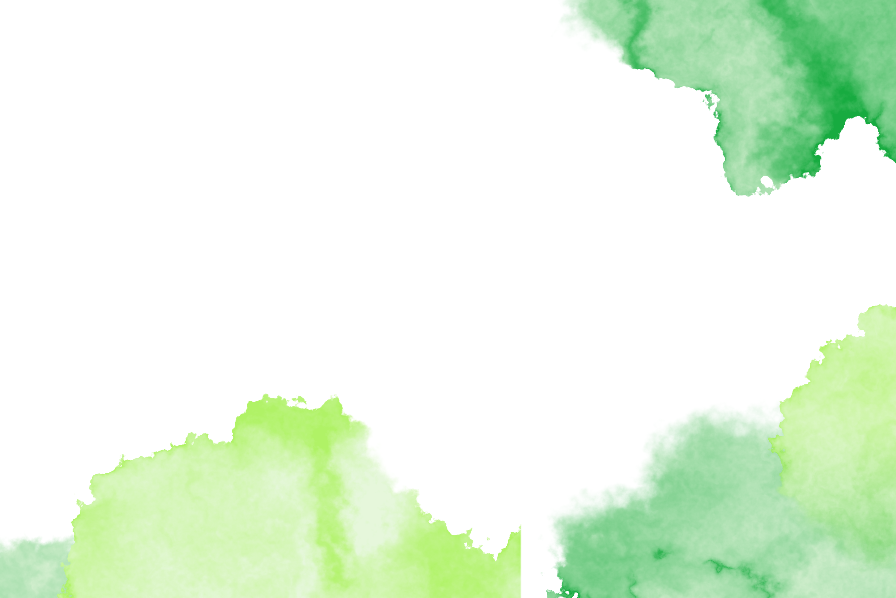
Write a Shadertoy shader that draws this background.

```glsl
// Watercolour washes in green and lime on white paper, gathered in three corners.
// Each wash is a union of ellipses with a noise-warped outline; pigment pools
// at the broken rim and in soft glows, and fractal noise gives blooms and grain.

#define WARP_COARSE 0.065
#define WARP_FINE 0.055
#define RIM_WIDTH 0.009
#define RIM_STRENGTH 0.75
#define BLOOM 0.75
#define GRAIN 0.22
#define LIME_PALE vec3(0.90, 0.97, 0.86)
#define LIME_RICH vec3(0.69, 0.95, 0.40)
#define GREEN_PALE vec3(0.84, 0.94, 0.82)
#define GREEN_RICH vec3(0.09, 0.67, 0.25)

float hash(vec2 p) {
    vec3 q = fract(vec3(p.xyx) * 0.1031);
    q += dot(q, q.yzx + 33.33);
    return fract((q.x + q.y) * q.z);
}

float noise(vec2 p) {
    vec2 i = floor(p), f = fract(p);
    f = f * f * (3.0 - 2.0 * f);
    return mix(mix(hash(i), hash(i + vec2(1, 0)), f.x),
               mix(hash(i + vec2(0, 1)), hash(i + vec2(1, 1)), f.x), f.y);
}

// Fractal noise centred on zero
float fbm(vec2 p) {
    float sum = 0.0, amp = 0.5;
    for (int i = 0; i < 5; i++) {
        sum += amp * (noise(p) - 0.5);
        p = mat2(1.6, 1.2, -1.2, 1.6) * p + 17.3;
        amp *= 0.5;
    }
    return sum;
}

float ellipse(vec2 p, vec2 centre, vec2 radius) {
    return (length((p - centre) / radius) - 1.0) * min(radius.x, radius.y);
}

float glow(vec2 p, vec2 centre, vec2 radius) {
    vec2 q = (p - centre) / radius;
    return exp(-dot(q, q));
}

float streak(vec2 p, vec2 a, vec2 b, float width) {
    vec2 ab = b - a;
    float d = length(p - a - ab * clamp(dot(p - a, ab) / dot(ab, ab), 0.0, 1.0));
    return exp(-d * d / (width * width));
}

// Lay one wash over the paper; softness is the width of its wet edge
vec3 wash(vec3 paper, float d, float softness, float pigment, float rimNoise, vec3 pale, vec3 rich) {
    float aa = 1.0 / iResolution.y;
    float cover = 1.0 - smoothstep(-softness - aa, aa, d);
    float rim = RIM_STRENGTH * rimNoise * exp(-abs(d) / RIM_WIDTH) * exp(-softness * 60.0);
    return mix(paper, mix(pale, rich, clamp(pigment + rim, 0.0, 1.0)), cover);
}

float limeHill(vec2 p) {
    float d = ellipse(p, vec2(0.36, 0.05), vec2(0.25, 0.225));
    d = min(d, ellipse(p, vec2(0.475, 0.19), vec2(0.11, 0.145)));
    d = min(d, ellipse(p, vec2(0.55, 0.18), vec2(0.095, 0.14)));
    float slope = dot(p - vec2(0.64, 0.215), normalize(vec2(0.78, 1.0)));
    d = min(d, max(slope, 0.55 - p.x));
    return min(d, ellipse(p, vec2(0.88, 0.03), vec2(0.08)));
}

float topCloud(vec2 p) {
    float d = ellipse(p, vec2(1.07, 1.0), vec2(0.15, 0.11));
    d = min(d, ellipse(p, vec2(1.15, 0.98), vec2(0.11, 0.14)));
    d = min(d, ellipse(p, vec2(1.29, 0.88), vec2(0.12, 0.18)));
    d = min(d, ellipse(p, vec2(1.255, 0.75), vec2(0.06, 0.07)));
    d = min(d, ellipse(p, vec2(1.42, 0.95), vec2(0.14, 0.145)));
    return min(d, ellipse(p, vec2(1.52, 0.83), vec2(0.06, 0.09)));
}

float lowCloud(vec2 p) {
    float d = ellipse(p, vec2(1.08, 0.07), vec2(0.18, 0.12));
    d = min(d, ellipse(p, vec2(1.22, 0.10), vec2(0.18, 0.225)));
    d = min(d, ellipse(p, vec2(1.40, 0.10), vec2(0.21, 0.25)));
    return max(d, -ellipse(p, vec2(0.93, 0.025), vec2(0.025)));
}

void mainImage(out vec4 fragColor, in vec2 fragCoord) {
    vec2 p = fragCoord / iResolution.y;
    vec2 coarse = vec2(fbm(p * 11.0), fbm(p * 11.0 + 40.0));
    vec2 fine = vec2(fbm(p * 50.0 + 9.0), fbm(p * 50.0 + 71.0));
    vec2 w = p + WARP_COARSE * coarse + WARP_FINE * fine;
    float mottle = BLOOM * fbm(p * 10.0 + 3.0 * coarse + 0.8 * fine) + GRAIN * fbm(p * 140.0);
    float broken = smoothstep(-0.15, 0.2, fbm(p * 24.0 + 5.0));
    vec3 col = vec3(1.0);

    // Lower left: faint green, then the lime hill with its straight right cut
    col = wash(col, ellipse(w, vec2(0.03, 0.0), vec2(0.15, 0.105)), 0.025,
               0.12 + 0.4 * mottle, broken, GREEN_PALE, GREEN_RICH);
    float lime = 0.17 + mottle + 0.7 * glow(w, vec2(0.47, 0.30), vec2(0.20, 0.06))
        + 0.55 * glow(w, vec2(0.75, 0.04), vec2(0.13, 0.14))
        + 0.55 * streak(w, vec2(0.54, 0.26), vec2(0.57, 0.04), 0.022)
        + 0.3 * glow(w, vec2(0.17, 0.12), vec2(0.05, 0.10))
        - 0.4 * glow(w, vec2(0.62, 0.13), vec2(0.05, 0.09));
    float limeSoft = 0.05 * glow(p, vec2(0.65, 0.25), vec2(0.05, 0.08));
    col = wash(col, max(limeHill(w), p.x - 0.871), limeSoft, lime, broken, LIME_PALE, LIME_RICH);

    // Upper right: deep green with dark streaks
    float deep = 0.28 + 0.65 * mottle + 0.28 * smoothstep(1.30, 1.42, w.x)
        + 0.5 * streak(w, vec2(1.29, 1.0), vec2(1.39, 0.81), 0.04)
        + 0.4 * streak(w, vec2(1.075, 1.0), vec2(1.07, 0.86), 0.02)
        + 0.2 * glow(w, vec2(1.33, 0.76), vec2(0.06, 0.05));
    float deepSoft = 0.06 * smoothstep(1.07, 1.0, p.x);
    col = wash(col, max(topCloud(w), 0.935 - w.x), deepSoft, deep, broken, GREEN_PALE, GREEN_RICH);

    // Lower right: misty green with a darker inner tide line
    float tide = abs(ellipse(w, vec2(1.17, 0.0), vec2(0.10, 0.07)));
    float mist = 0.18 + 0.55 * mottle + 0.55 * broken * exp(-tide / 0.008)
        + 0.25 * glow(w, vec2(1.02, 0.05), vec2(0.12, 0.10))
        + 0.15 * glow(w, vec2(1.17, 0.20), vec2(0.09, 0.06));
    float mistSoft = 0.06 * smoothstep(0.02, 0.12, p.y);
    col = wash(col, max(lowCloud(w), 0.93 - w.x), mistSoft, mist, broken, GREEN_PALE, GREEN_RICH);

    // Right edge: lime bloom that turns greener toward the bottom
    float bloom = min(ellipse(w, vec2(1.49, 0.23), vec2(0.19, 0.21)),
                      ellipse(w, vec2(1.50, 0.38), vec2(0.09, 0.10)));
    vec3 rich = mix(vec3(0.36, 0.79, 0.33), LIME_RICH, smoothstep(0.05, 0.32, p.y));
    float bloomPigment = 0.30 + mottle + 0.4 * glow(w, vec2(1.47, 0.07), vec2(0.15, 0.09))
        + 0.25 * glow(w, vec2(1.45, 0.38), vec2(0.10, 0.06));
    col = wash(col, bloom, 0.08 * smoothstep(0.22, 0.08, p.y), bloomPigment, broken, LIME_PALE, rich);

    fragColor = vec4(col, 1.0);
}
```
